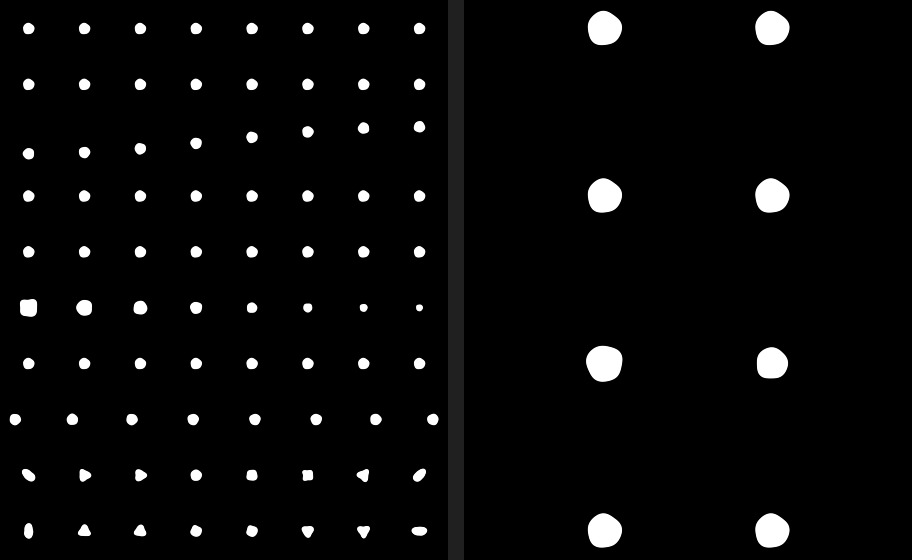
Left, the full canvas; right, a detail of the centre.
Give the GLSL for this pattern, as a WebGL 2 fragment shader.

```glsl
#version 300 es
precision highp float;
// Grid of white dots on black; some rows shift, shrink or change shape by column.
#define CELL 0.0997        // grid pitch, in canvas heights
#define MARGIN 0.013       // grid offset, in cells
#define DOT_RADIUS 0.102   // plain dot, in cells
#define SHIFT 0.241        // largest displacement, in cells
#define BIG_RADIUS 0.165   // first dot of the shrinking row
#define SHRINK 0.87        // size ratio between its neighbours
#define LOBE_DEPTH 0.27    // strongest shape change
#define WOBBLE 0.032       // unevenness of the outlines

uniform vec2 u_resolution;
out vec4 fragColor;

const vec3 BACKGROUND = vec3(0.0);
const vec3 INK = vec3(1.0);
const float PI = 3.14159;
const float LAST_COLUMN = 7.0;

// Rows counted from the top
const int ROW_RISE = 2;
const int ROW_SIZE = 5;
const int ROW_SPREAD = 7;
const int ROW_TURN_A = 8;
const int ROW_TURN_B = 9;

// Shape direction by column, in radians
const float TURN_A[8] = float[8](-0.72, 0.0, 0.0, 0.0, 0.79, 0.85, 3.05, 0.79);
const float TURN_B[8] = float[8](1.57, 1.57, 1.46, 0.35, 0.45, -1.5, -1.57, 0.0);

float hash(vec2 p) {
    return fract(sin(dot(p, vec2(127.1, 311.7))) * 43758.5453);
}

// Polar outline with a number of lobes; two lobes give an ellipse
float lobedRadius(float angle, float radius, float lobes, float depth) {
    return radius / (1.0 - depth * cos(lobes * angle));
}

// Slightly uneven edge
float unevenness(float angle, float phase) {
    float a = angle + 2.2 + phase;
    return 1.0 + WOBBLE * (cos(3.0 * a) + 0.6 * cos(5.0 * a));
}

void main() {
    // Square cells, counted rightward and downward
    vec2 grid = vec2(gl_FragCoord.x, u_resolution.y - gl_FragCoord.y);
    grid = grid / (u_resolution.y * CELL) - MARGIN;
    vec2 cell = clamp(floor(grid), vec2(0.0), vec2(LAST_COLUMN, 9.0));
    vec2 p = (grid - cell - 0.5) * vec2(1.0, -1.0);
    int row = int(cell.y);
    int column = int(cell.x);

    float swing = SHIFT * cos(PI * cell.x / LAST_COLUMN);
    float radius = DOT_RADIUS;
    float lobes = 2.0;
    float depth = 0.0;
    float turn = 0.0;
    float phase = 0.0;

    // Displaced rows
    if (row == ROW_RISE) p.y += swing;
    if (row == ROW_SPREAD) p.x += swing;

    // Shrinking row, starting from a rounded square
    if (row == ROW_SIZE) {
        radius = BIG_RADIUS * pow(SHRINK, cell.x);
        lobes = 4.0;
        turn = PI / 4.0;
        depth = column == 0 ? 0.09 : 0.015;
    }

    // Ellipse, triangle and square rows, mirrored about the middle
    if (row >= ROW_TURN_A) {
        float fromEdge = min(cell.x, LAST_COLUMN - cell.x);
        lobes = 2.0 + ceil(0.5 * fromEdge);
        depth = LOBE_DEPTH * (1.0 - 0.27 * fromEdge);
        turn = row == ROW_TURN_B ? TURN_B[column] : TURN_A[column];
        if (row == ROW_TURN_A && column == 3) lobes = 3.0;
        if (row == ROW_TURN_A && column == 5) lobes = 4.0;
    }

    // Altered rows each get their own edge
    if (row == ROW_RISE || row == ROW_SIZE || row >= ROW_SPREAD) {
        phase = 2.0 * PI * hash(cell);
    }

    // Smooth fill
    float angle = atan(p.y, p.x + 1e-6);
    float edge = lobedRadius(angle - turn, radius, lobes, depth);
    edge *= unevenness(angle, phase);
    float pixel = 1.0 / (u_resolution.y * CELL);
    float fill = 1.0 - smoothstep(-0.6 * pixel, 0.6 * pixel, length(p) - edge);
    fragColor = vec4(mix(BACKGROUND, INK, fill), 1.0);
}
```
